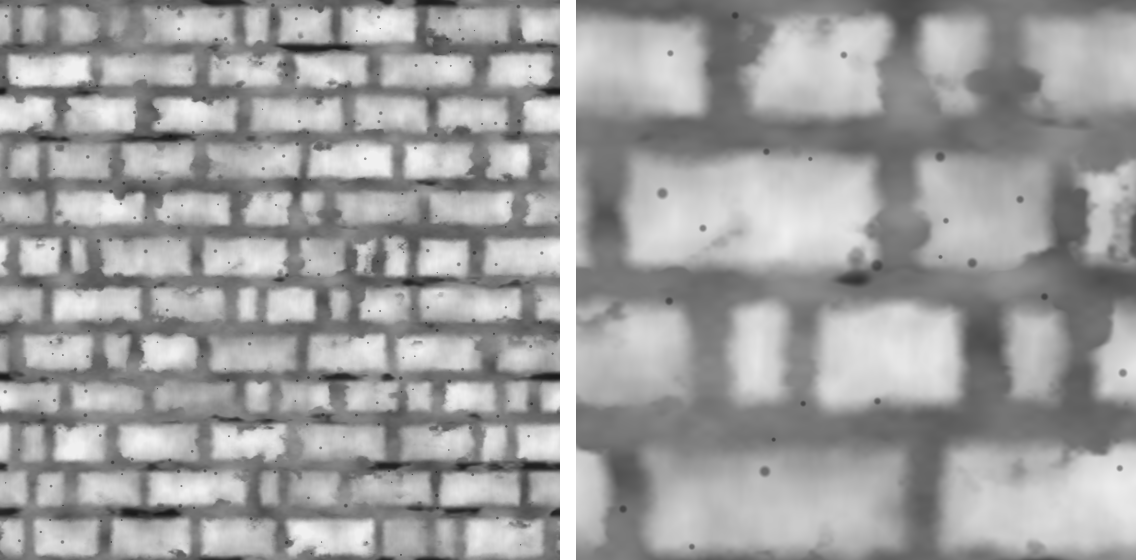
Left: the whole. Right: its middle third, enlarged.
Reproduce this texture procedurally as a Shadertoy shader.

```glsl
// Weathered grey brick wall: staggered courses of uneven bricks, some cut in two,
// with soft dark mortar. Each brick is a rounded box distance roughened by noise;
// stains, gouges and pits are added on top. All noise and ids wrap at the canvas edge.

const float ROWS = 12.0;            // courses up the canvas
const float BRICKS = 6.0;           // full bricks along a course
const float ROW_WANDER = 0.16;      // shift of bed joints, in rows
const float BRICK_WANDER = 0.26;    // shift of upright joints, in bricks
const float CUT_CHANCE = 0.2;       // share of bricks cut in two
const float WARP = 0.006;           // waviness of joints, in canvas units
const vec2 BED_HALF = vec2(0.085, 0.125);     // half width of bed joints, in rows
const vec2 UPRIGHT_HALF = vec2(0.07, 0.14);   // half width of upright joints, in rows
const float CORNER = 0.12;          // corner radius, in rows
const float ROUGHNESS = 0.13;       // raggedness of brick edges
const float CHIP = 0.17;            // depth of chipped edges
const vec2 BRICK_TONE = vec2(0.66, 0.80);
const vec2 MORTAR_TONE = vec2(0.24, 0.64);
const float PIT_GRID = 48.0;
const float PIT_CHANCE = 0.12;

float hash(vec2 p) {
    vec3 q = fract(p.xyx * 0.1031);
    q += dot(q, q.yzx + 33.33);
    return fract((q.x + q.y) * q.z);
}

// Value noise that repeats after "cells" lattice steps over the canvas
float noise(vec2 p, vec2 cells) {
    p *= cells;
    vec2 i = floor(p), f = p - i;
    f = f * f * (3.0 - 2.0 * f);
    vec2 a = mod(i, cells), b = mod(i + 1.0, cells);
    vec2 s = cells.yx * 1.7;
    return mix(mix(hash(a + s), hash(vec2(b.x, a.y) + s), f.x),
               mix(hash(vec2(a.x, b.y) + s), hash(b + s), f.x), f.y);
}

float fbm(vec2 p, vec2 cells) {
    float sum = 0.0, weight = 0.5;
    for (int i = 0; i < 4; i++) {
        sum += weight * noise(p, cells);
        cells *= 2.0;
        weight *= 0.5;
    }
    return sum / 0.9375;
}

// Position of joint k among "count" wrapping joints
float joint(float k, float count, float seed, float wander) {
    return k + wander * (hash(vec2(mod(k, count), seed)) - 0.5);
}

// Index of the joint just before t
float jointBefore(float t, float count, float seed, float wander) {
    float k = floor(t);
    if (t < joint(k, count, seed, wander)) return k - 1.0;
    if (t >= joint(k + 1.0, count, seed, wander)) return k + 1.0;
    return k;
}

float halfWidth(vec2 range, float k, float count, float seed) {
    return mix(range.x, range.y, hash(vec2(mod(k, count) + 17.0, seed + 5.0)));
}

// Small round pits scattered one per chosen grid cell
float pits(vec2 p) {
    vec2 id = mod(floor(p * PIT_GRID), PIT_GRID);
    vec2 centre = 0.3 + 0.4 * vec2(hash(id + 3.1), hash(id + 71.7));
    float radius = mix(0.08, 0.24, hash(id + 29.3));
    float d = length(fract(p * PIT_GRID) - centre);
    return step(hash(id + 50.9), PIT_CHANCE) * smoothstep(radius, radius * 0.3, d);
}

void mainImage(out vec4 fragColor, in vec2 fragCoord) {
    vec2 p = fragCoord / iResolution.xy;
    vec2 wave = vec2(fbm(p, vec2(20.0)), fbm(p, vec2(23.0))) - 0.5;
    vec2 q = p + WARP * wave;

    // Course and its bed joints
    float y = q.y * ROWS;
    float row = jointBefore(y, ROWS, 91.0, ROW_WANDER);
    float bottom = joint(row, ROWS, 91.0, ROW_WANDER);
    float top = joint(row + 1.0, ROWS, 91.0, ROW_WANDER);
    float bedDistance = min(y - bottom, top - y);
    float id = mod(row, ROWS);

    // Brick and its upright joints
    float x = q.x * BRICKS - 0.08 - 0.5 * mod(id, 2.0) - 0.16 * (hash(vec2(id, 8.0)) - 0.5);
    float k = jointBefore(x, BRICKS, id, BRICK_WANDER);
    vec2 brick = vec2(mod(k, BRICKS), id);
    float left = joint(k, BRICKS, id, BRICK_WANDER);
    float right = joint(k + 1.0, BRICKS, id, BRICK_WANDER);
    float leftHalf = halfWidth(UPRIGHT_HALF, k, BRICKS, id);
    float rightHalf = halfWidth(UPRIGHT_HALF, k + 1.0, BRICKS, id);
    if (hash(brick + 40.3) < CUT_CHANCE) {
        float cut = mix(left, right, hash(brick + 12.7) < 0.5 ? 0.34 : 0.64);
        if (x < cut) { right = cut; rightHalf = 0.08; brick += 20.0; }
        else { left = cut; leftHalf = 0.08; }
    }

    // Distance to the ragged rounded box, in rows
    float unit = ROWS / BRICKS;
    vec2 low = vec2(left * unit + leftHalf, bottom + halfWidth(BED_HALF, row, ROWS, 91.0));
    vec2 high = vec2(right * unit - rightHalf, top - halfWidth(BED_HALF, row + 1.0, ROWS, 91.0));
    vec2 box = abs(vec2(x * unit, y) - 0.5 * (low + high)) - 0.5 * (high - low) + CORNER;
    float d = length(max(box, 0.0)) + min(max(box.x, box.y), 0.0) - CORNER;
    d += ROUGHNESS * (fbm(p, vec2(40.0, 48.0)) - 0.5);
    d += CHIP * smoothstep(0.58, 0.82, fbm(p, vec2(28.0, 34.0)));
    float face = smoothstep(0.05, -0.13, d);

    // Tones of brick and mortar
    float blotch = fbm(p, vec2(15.0, 18.0)) - 0.5;
    float streak = fbm(p, vec2(42.0, 14.0)) - 0.5;
    float brickTone = mix(BRICK_TONE.x, BRICK_TONE.y, hash(brick + 63.1));
    brickTone += 0.10 * smoothstep(-0.05, -0.36, d) + 0.34 * blotch + 0.16 * streak;
    float mortar = mix(MORTAR_TONE.x, MORTAR_TONE.y, fbm(p, vec2(17.0, 26.0)));
    float tone = mix(mortar, min(brickTone, 0.94), face);

    // Gouges along the bed joints, then pits
    float gouge = smoothstep(0.60, 0.76, fbm(p, vec2(13.0, 25.0))) * smoothstep(0.16, 0.02, bedDistance);
    tone *= (1.0 - 0.7 * gouge) * (1.0 - 0.4 * pits(p));
    fragColor = vec4(vec3(clamp(tone, 0.0, 1.0)), 1.0);
}
```
